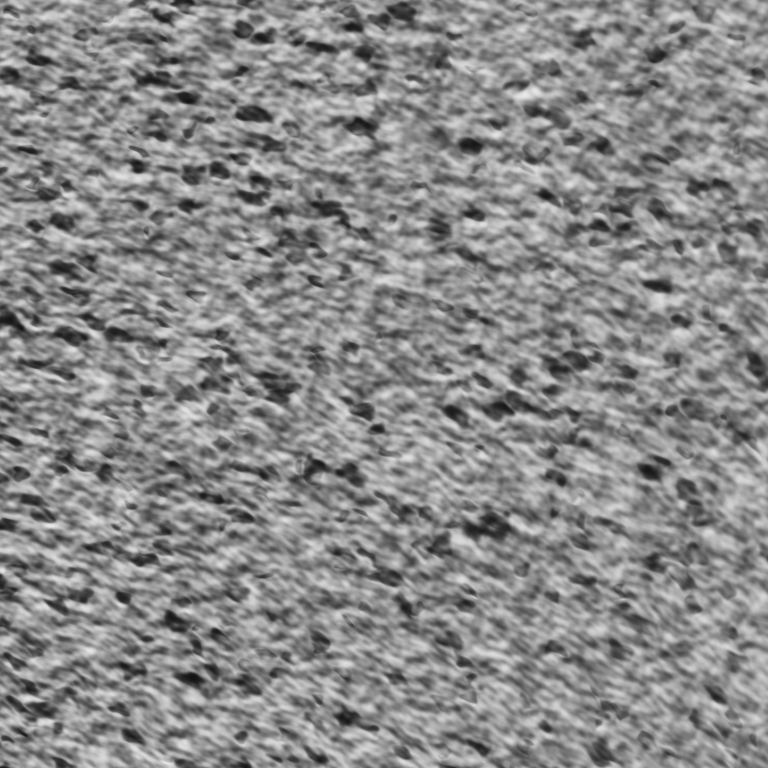
Write a Shadertoy shader that draws this texture.

```glsl
// Rough grey stone: embossed slanted grains with scattered dark pits.

vec2 hash2(vec2 cell) {
    vec2 q = vec2(dot(cell, vec2(127.1, 311.7)), dot(cell, vec2(269.5, 183.3)));
    return fract(sin(q) * 43758.5453);
}

// Dot product of a random unit gradient with the offset from its corner
float corner(vec2 cell, vec2 offset) {
    float angle = 6.2832 * hash2(cell).x;
    return dot(vec2(cos(angle), sin(angle)), offset);
}

float gradientNoise(vec2 p) {
    vec2 i = floor(p), f = fract(p);
    vec2 u = f * f * f * (f * (f * 6.0 - 15.0) + 10.0);
    vec2 e = vec2(1.0, 0.0);
    return mix(mix(corner(i, f), corner(i + e, f - e), u.x),
               mix(corner(i + e.yx, f - e.yx), corner(i + e.xx, f - e.xx), u.x), u.y);
}

// Surface height: broad swells, grains and fine grit, wider than tall
float stoneHeight(vec2 p) {
    float h = 0.35 * gradientNoise(p * vec2(7.0, 11.0) + 3.7);
    h += 0.9 * gradientNoise(p * vec2(25.0, 46.0) + 17.3);
    h += 0.85 * gradientNoise(p * vec2(48.0, 84.0) + 41.9);
    h += 0.45 * gradientNoise(p * vec2(92.0, 150.0) + 73.1);
    return h;
}

// Dark hollows in some cells, with a lit lip along the lower edge
float pitShade(vec2 p) {
    vec2 q = p * vec2(30.0, 46.0);
    q += 0.5 * vec2(gradientNoise(q * 1.7), gradientNoise(q * 1.7 + 29.0));
    vec2 base = floor(q);
    float shade = 0.0;
    for (int y = -1; y <= 1; y++) {
        for (int x = -1; x <= 1; x++) {
            vec2 cell = base + vec2(x, y);
            vec2 kind = hash2(cell + 57.0);
            vec2 d = q - cell - 0.15 - 0.7 * hash2(cell + 11.0);
            float radius = 0.25 + 0.3 * kind.y;
            float present = step(kind.x, 0.3);
            float hollow = 1.0 - smoothstep(0.45, 1.25, length(d) / radius);
            float lip = 1.0 - smoothstep(0.2, 1.0, length(d + vec2(0.0, 1.3 * radius)) / radius);
            shade += present * (0.12 * lip - (0.2 + 0.16 * kind.y) * hollow);
        }
    }
    return max(shade, -0.38);
}

void mainImage(out vec4 fragColor, in vec2 fragCoord) {
    vec2 uv = fragCoord / iResolution.xy;

    // Grain runs down to the right, more steeply near the bottom
    vec2 p = uv;
    p.y += uv.x * (0.1 + 0.22 * (1.0 - uv.y));
    p += 0.006 * vec2(gradientNoise(uv * 14.0), gradientNoise(uv * 14.0 + 50.0));

    // Light falls from above
    vec2 toLight = vec2(-0.001, 0.003);
    float relief = stoneHeight(p - toLight) - stoneHeight(p + toLight);
    float tone = 0.3 * stoneHeight(p) + 0.28 * relief + pitShade(p);

    // Contrast fades slightly to the right
    tone *= mix(1.1, 0.9, uv.x);
    float grey = 0.56 + 0.02 * uv.x + tone;

    // Soft limits for highlights and shadows
    grey = 0.5 + 0.47 * tanh((grey - 0.5) / 0.45);
    fragColor = vec4(vec3(grey), 1.0);
}
```
